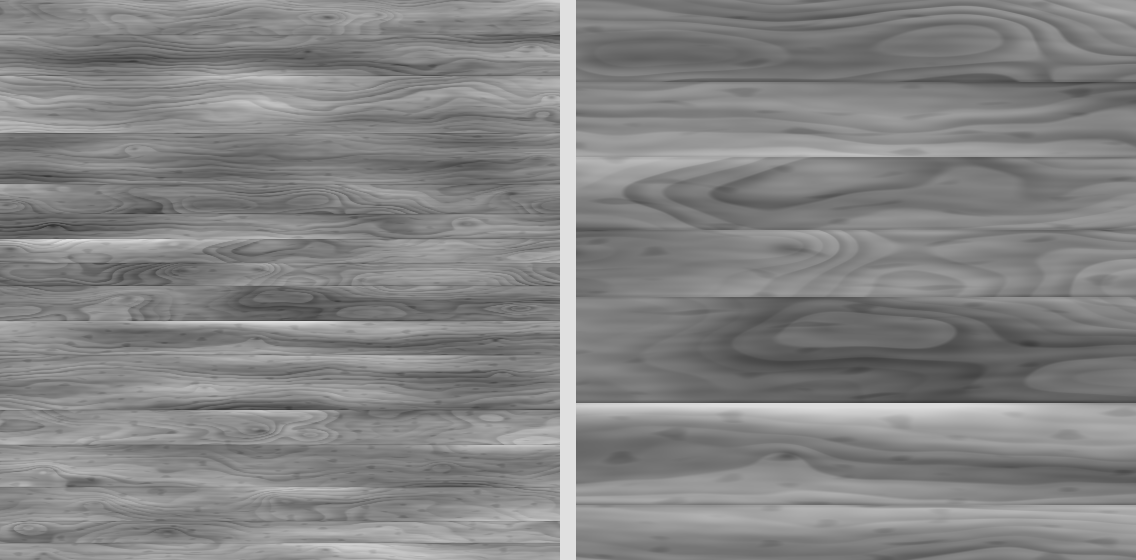
Left: the whole. Right: its middle third, enlarged.
Write a three.js fragment shader that draws this texture.

```glsl
// Sixteen horizontal grey timber boards with straight grain, swirling figure and knots.
varying vec2 vUv;

float hash(vec2 p) {
  return fract(sin(dot(p, vec2(127.1, 311.7))) * 43758.5);
}

vec2 gradient(vec2 cell) {
  float angle = 6.2832 * hash(cell);
  return vec2(cos(angle), sin(angle));
}

float noise(vec2 p) {
  vec2 i = floor(p), f = fract(p);
  vec2 u = f * f * f * (f * (f * 6.0 - 15.0) + 10.0);
  float a = dot(gradient(i), f);
  float b = dot(gradient(i + vec2(1, 0)), f - vec2(1, 0));
  float c = dot(gradient(i + vec2(0, 1)), f - vec2(0, 1));
  float d = dot(gradient(i + vec2(1, 1)), f - vec2(1, 1));
  return 1.4 * mix(mix(a, b, u.x), mix(c, d, u.x), u.y);
}

// Sapwood streak that swells and tapers along a board edge
float sapwood(float distanceToEdge, float x, float seed) {
  float swell = smoothstep(0.05, 0.65, noise(vec2(x * 2.3 + seed * 3.7, seed * 5.3 + 0.4)));
  return swell * exp(-distanceToEdge / (0.003 + 0.009 * swell));
}

void main() {
  vec2 p = vec2(vUv.x, 1.0 - vUv.y);

  // Upper edge, mean tone and amount of swirling figure of each board, top to bottom
  mat4 edges = mat4(0.0, 0.0625, 0.135, 0.238, 0.329, 0.382, 0.427, 0.470,
                    0.510, 0.573, 0.634, 0.732, 0.794, 0.870, 0.931, 0.970);
  mat4 tones = mat4(0.50, 0.49, 0.56, 0.49, 0.49, 0.48, 0.52, 0.50,
                    0.48, 0.53, 0.51, 0.55, 0.50, 0.54, 0.55, 0.55);
  mat4 figures = mat4(0.8, 0.25, 0.3, 0.1, 1.0, 0.2, 0.85, 0.9,
                      1.0, 0.0, 0.1, 0.95, 0.35, 0.55, 0.35, 0.1);
  float top = 0.0, bottom = 1.0, tone = 0.5, figure = 0.0, id = 0.0;
  for (int i = 0; i < 4; i++) {
    for (int j = 0; j < 4; j++) {
      if (p.y >= edges[i][j]) {
        top = edges[i][j];
        tone = tones[i][j];
        figure = figures[i][j];
        id = float(i * 4 + j);
      } else {
        bottom = min(bottom, edges[i][j]);
      }
    }
  }

  // Height field whose contours are the growth rings
  vec2 q = p + vec2(id * 7.31, id * 3.17);
  float warp = noise(q * vec2(3.2, 14.0)) + 0.4 * noise(q * vec2(8.0, 31.0));
  float height = p.y * mix(115.0, 45.0, figure) + warp * mix(1.8, 6.0, figure);
  height += 0.25 * noise(q * vec2(22.0, 60.0));

  // Knots push the rings aside and leave a dark core
  float core = 0.0;
  for (int k = 0; k < 2; k++) {
    vec2 seed = vec2(id + 0.5, float(k) * 5.0 + 2.0);
    vec2 center = vec2(hash(seed), mix(top, bottom, 0.25 + 0.5 * hash(seed + 9.0)));
    vec2 offset = (p - center) / vec2(0.022 + 0.02 * figure, 0.009 + 0.004 * figure);
    float reach = dot(offset, offset);
    height += mix(1.2, 3.2, figure) * exp(-reach);
    core += exp(-reach * 14.0) * hash(seed + 4.0);
  }

  // Rings fade into a dark latewood line, uneven from ring to ring
  float phase = fract(height);
  float ring = smoothstep(0.15, 0.82, phase) * (1.0 - smoothstep(0.82, 1.0, phase));
  ring *= 0.25 + 0.75 * hash(vec2(floor(height), id));
  ring *= 0.75 + 0.7 * noise(q * vec2(4.0, 22.0) + 5.0);
  float band = noise(vec2(height * 0.37, p.x * 1.5 + id * 9.7));

  // Long streaks, soft sheen, fine fibres and short pores
  vec2 bent = q + vec2(0.0, warp * 0.007);
  float streak = noise(bent * vec2(1.7, 24.0)) + 0.5 * noise(bent * vec2(3.5, 62.0));
  float sheen = noise(q * vec2(3.4, 8.0) + 13.0);
  float fibre = noise(bent * vec2(9.0, 230.0)) + 0.6 * noise(bent * vec2(38.0, 260.0));
  float pore = smoothstep(0.42, 0.8, noise(bent * vec2(30.0, 170.0) + 31.0));

  float shade = tone + 0.035;
  shade += mix(0.16, 0.09, figure) * streak + 0.13 * sheen;
  shade += 0.09 * band - 0.12 * ring;
  shade += 0.035 * fibre - 0.07 * pore - 0.17 * core;

  // Pale edges and thin dark seams
  float fromTop = p.y - top, fromBottom = bottom - p.y;
  shade += 0.27 * sapwood(fromTop, p.x, id + 1.0);
  shade += 0.2 * sapwood(fromBottom, p.x, id + 21.0);
  float seam = min(fromTop, fromBottom);
  shade -= 0.07 * (1.0 - smoothstep(0.0, 0.0022, seam)) * step(0.003, p.y) * step(p.y, 0.997);

  gl_FragColor = vec4(vec3(clamp(shade, 0.2, 0.86)), 1.0);
}
```
